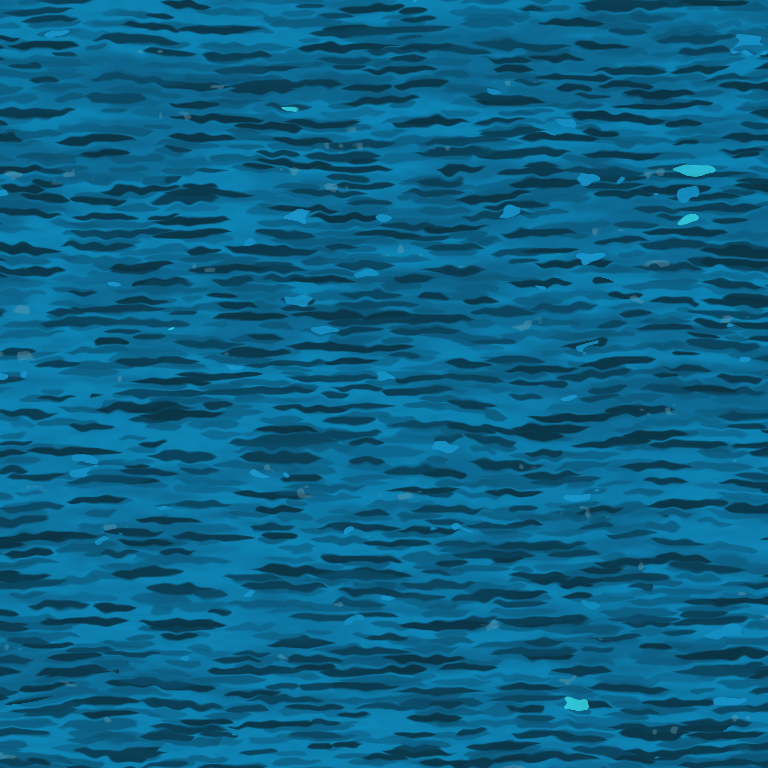
A three.js fragment shader for this texture:

```glsl
varying vec2 vUv;

const vec3 ABYSS = vec3(0.04, 0.195, 0.26);
const vec3 DUSK = vec3(0.04, 0.28, 0.39);
const vec3 DEEP = vec3(0.045, 0.34, 0.48);
const vec3 MID = vec3(0.05, 0.41, 0.57);
const vec3 LIGHT = vec3(0.05, 0.505, 0.69);
const vec3 GLINT = vec3(0.10, 0.60, 0.82);
const vec3 TURQUOISE = vec3(0.20, 0.80, 0.86);
const vec3 FOAM = vec3(0.42, 0.62, 0.69);

const vec2 STROKE_CELL = vec2(0.105, 0.021);
const vec2 STROKE_THICKNESS = vec2(0.0028, 0.0060);
const float STROKE_SOFTNESS = 0.0016;
const float STROKE_DENSITY = 0.72;
const float EDGE_ROUGHNESS = 0.0065;
const float SWELL_HEIGHT = 0.018;
const vec2 CLUSTER_CELL = vec2(0.14, 0.055);
const vec2 CLUSTER_SIZE = vec2(0.042, 0.012);
const float GLINT_DENSITY = 0.42;
const float FOAM_DENSITY = 0.40;
const float FOAM_OPACITY = 0.40;

float hash(vec2 p) {
  vec3 q = fract(p.xyx * 0.1031);
  q += dot(q, q.yzx + 33.33);
  return fract((q.x + q.y) * q.z);
}

float noise(vec2 p) {
  vec2 i = floor(p), f = fract(p);
  f = f * f * (3.0 - 2.0 * f);
  return mix(mix(hash(i), hash(i + vec2(1.0, 0.0)), f.x),
             mix(hash(i + vec2(0.0, 1.0)), hash(i + 1.0), f.x), f.y);
}

// Tapered horizontal dashes on a jittered grid: x = coverage, y = tone
vec2 strokes(vec2 p, vec2 cell, float seed, float density) {
  vec2 result = vec2(0.0);
  for (int j = -1; j <= 1; j++) {
    float row = floor(p.y / cell.y) + float(j);
    float shift = hash(vec2(row, seed));
    for (int i = -1; i <= 1; i++) {
      vec2 id = vec2(floor(p.x / cell.x + shift) + float(i), row);
      vec2 key = id + seed * 7.0;
      if (hash(key + 91.0) > density) continue;
      vec2 jitter = vec2(hash(key + 13.0), hash(key + 29.0)) - 0.5;
      vec2 q = p - (id + 0.5 + 0.6 * jitter - vec2(shift, 0.0)) * cell;
      float size = hash(key + 47.0);
      float t = q.x / (cell.x * mix(0.16, 0.52, size));
      float thickness = mix(STROKE_THICKNESS.x, STROKE_THICKNESS.y,
                            0.5 * size + 0.5 * hash(key + 61.0));
      float d = abs(q.y) - thickness * (1.0 - t * t * t * t);
      float cover = 1.0 - smoothstep(-STROKE_SOFTNESS, STROKE_SOFTNESS, d);
      if (cover > result.x) result = vec2(cover, hash(key + 73.0));
    }
  }
  return result;
}

// Scattered elliptical patches: x = falloff from the centre, y = tone
vec2 clusters(vec2 p, float seed, float density) {
  vec2 result = vec2(0.0);
  vec2 home = floor(p / CLUSTER_CELL);
  for (int j = -1; j <= 1; j++) {
    for (int i = -1; i <= 1; i++) {
      vec2 id = home + vec2(float(i), float(j));
      vec2 key = id + seed;
      if (hash(key) > density) continue;
      vec2 offset = vec2(hash(key + 17.0), hash(key + 31.0));
      vec2 size = CLUSTER_SIZE * mix(0.5, 1.15, hash(key + 43.0));
      float mask = 1.0 - length((p - (id + offset) * CLUSTER_CELL) / size);
      if (mask > result.x) result = vec2(mask, hash(key + 59.0));
    }
  }
  return result;
}

void main() {
  vec2 p = vUv;

  // Gentle swell and ragged edges
  vec2 warped = p;
  warped.y += SWELL_HEIGHT * (noise(p * vec2(7.0, 11.0)) - 0.5);
  warped.y += EDGE_ROUGHNESS * (noise(p * vec2(65.0, 75.0)) - 0.5);
  warped.x += 2.0 * EDGE_ROUGHNESS * (noise(p * vec2(50.0, 130.0) + 9.0) - 0.5);

  // Streaked water surface
  float broad = noise(p * vec2(3.0, 8.0) + 4.0);
  float streak = 0.45 * noise(warped * vec2(5.0, 34.0))
               + 0.35 * noise(warped * vec2(17.0, 85.0)) + 0.2 * broad;
  vec3 color = mix(MID, LIGHT, smoothstep(0.28, 0.62, streak));
  color *= 0.97 + 0.06 * noise(p * vec2(60.0, 170.0));

  // Soft troughs first, dark ripples above them
  for (int k = 0; k < 5; k++) {
    float layer = float(k);
    bool dark = k > 2;
    float density = STROKE_DENSITY + 0.35 * (0.5 - broad);
    vec2 cell = STROKE_CELL * (dark ? 1.0 + 0.14 * (layer - 3.0) : 0.8 + 0.2 * layer);
    vec2 s = strokes(warped + layer * 0.037, cell, layer + 3.0, density);
    vec3 tint = dark ? mix(ABYSS, DUSK, s.y * s.y) : mix(DUSK, MID, 0.2 + 0.7 * s.y);
    color = mix(color, tint, s.x * (dark ? 0.94 : 0.7));
  }
  color = mix(color, DEEP, 0.25 * smoothstep(0.6, 0.9, noise(p * vec2(5.0, 22.0) + 20.0)));

  // Pale foam flecks
  vec2 foam = clusters(p, 211.0, FOAM_DENSITY);
  float fleck = noise(p * vec2(115.0, 150.0)) - 1.0 + 0.65 * foam.x;
  color = mix(color, FOAM, FOAM_OPACITY * smoothstep(0.0, 0.22, fleck) * step(0.001, foam.x));

  // Bright glints with a few turquoise ones
  vec2 glint = clusters(warped, 157.0, GLINT_DENSITY);
  float blob = noise(warped * vec2(62.0, 90.0) + 5.0) - 1.0 + 0.75 * glint.x;
  vec3 shine = mix(mix(LIGHT, GLINT, 0.4 + 0.6 * glint.y), TURQUOISE, smoothstep(0.84, 0.9, glint.y));
  color = mix(color, shine, 0.9 * smoothstep(0.0, 0.08, blob) * step(0.001, glint.x));

  gl_FragColor = vec4(color, 1.0);
}
```
